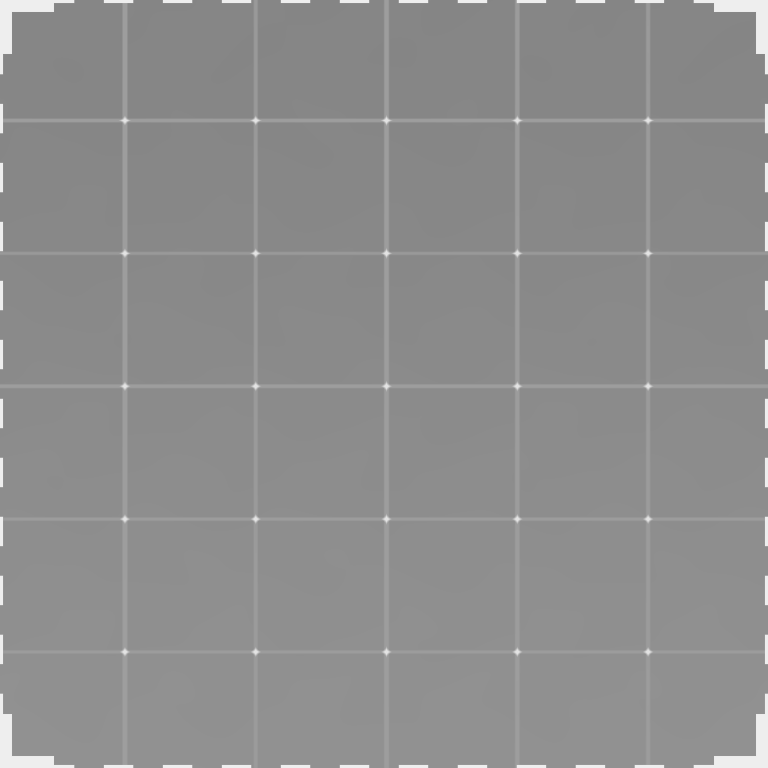
This pattern is drawn by a Shadertoy shader. Its source:

```glsl
#define PITCH       vec2(0.1703, 0.1730)
#define GRID_CENTER vec2(0.5033, 0.4971)
#define LINE_HALF   vec2(0.0029, 0.0022)
#define STAR_RADIUS vec2(0.0085, 0.0078)
#define DASH_PITCH  0.0768
#define DASH_DEPTH  0.0040
#define NOTCH       vec2(0.0703, 0.0156)
#define LOW_GRAY    vec3(0.570)
#define HIGH_GRAY   vec3(0.524)
#define LINE_GRAY   vec3(0.620)
#define STAR_WHITE  vec3(0.890)
#define EDGE_WHITE  vec3(0.935)

// Coverage of a shape from its signed distance
float coverage(float d, float soft) {
    return 1.0 - smoothstep(-soft, soft, d);
}

float boxDistance(vec2 p, vec2 halfSize) {
    vec2 q = abs(p) - halfSize;
    return length(max(q, 0.0)) + min(max(q.x, q.y), 0.0);
}

// Faint uneven tone from layered sines
float mottle(vec2 p) {
    return sin(p.x * 31.0 + 2.0 * sin(p.y * 23.0))
         + 0.5 * sin(p.y * 67.0 - 1.5 * sin(p.x * 41.0));
}

// White dashes along one border: x runs along it, y is the depth
float borderDash(vec2 p, float aa) {
    float along = (fract((p.x - 0.5) / DASH_PITCH) - 0.5) * DASH_PITCH;
    return coverage(boxDistance(vec2(along, p.y), vec2(DASH_PITCH * 0.25, DASH_DEPTH)), aa);
}

void mainImage(out vec4 fragColor, in vec2 fragCoord) {
    vec2 uv = fragCoord / iResolution.xy;
    float aa = 0.6 / min(iResolution.x, iResolution.y);

    // Shaded ground
    vec3 color = mix(LOW_GRAY, HIGH_GRAY, smoothstep(-0.1, 1.0, uv.y));
    color += 0.0012 * mottle(uv);

    // Grid lines, each slightly different in width and strength
    vec2 cell = (uv - GRID_CENTER) / PITCH;
    vec2 index = floor(cell + 0.5);
    vec2 offset = (cell - index) * PITCH;
    vec2 wear = sin(index * 2.4 + vec2(0.7, 2.1));
    vec2 lineD = abs(offset) - LINE_HALF * (1.0 + 0.12 * wear);
    float soft = max(aa, 0.0014);
    vec2 lines = vec2(coverage(lineD.x, soft), coverage(lineD.y, soft)) * (0.88 + 0.1 * wear);
    color = mix(color, LINE_GRAY, max(lines.x, lines.y));

    // Pinched four-point star on each crossing
    vec2 s = abs(offset) / STAR_RADIUS;
    float star = pow(s.x, 0.8) + pow(s.y, 0.8);
    color = mix(color, STAR_WHITE, 1.0 - smoothstep(0.35, 1.05, star));

    // Dashed border and stepped corners
    vec2 inset = min(uv, 1.0 - uv);
    float edge = max(borderDash(vec2(uv.x, inset.y), aa), borderDash(vec2(uv.y, inset.x), aa));
    float notch = min(boxDistance(inset, NOTCH), boxDistance(inset, NOTCH.yx));
    edge = max(edge, coverage(notch, aa));
    color = mix(color, EDGE_WHITE, edge);

    fragColor = vec4(color, 1.0);
}
```
